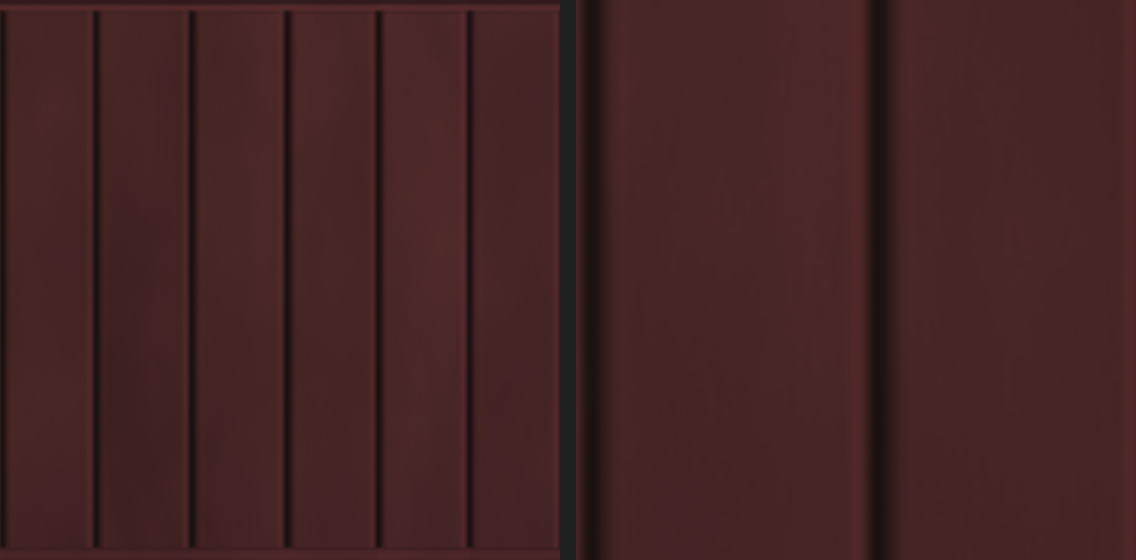
Left, the full canvas; right, a detail of the centre.
Reproduce this texture procedurally as a Shadertoy shader.

```glsl
// Dark red painted boarding: a row of upright planks split by soft dark grooves,
// with a lit lip beside each groove and a thin rail along the top and bottom.
// Profiles are smooth functions of distance; wear is tiling gradient noise.

#define PLANKS 6.0          // planks across the canvas
#define GROOVE_SHIFT 0.0045 // offset of the first groove
#define GROOVE_DRIFT 0.0085 // extra offset of the middle grooves
#define GROOVE_LEFT 0.0062  // softness of the groove on its steep side
#define GROOVE_RIGHT 0.0090 // softness of the groove on its shaded side
#define LIP_WIDTH 0.0052    // softness of the lit lips
#define RAIL_BOTTOM 0.022   // height where the grooves begin
#define RAIL_TOP 0.982      // height where the grooves end
#define PLANK_CONTRAST 0.042
#define WEAR 0.12
#define GRAIN 0.026

const float TAU = 6.2831853;
const vec3 PAINT = vec3(0.276, 0.144, 0.143);
const vec3 LIP = vec3(0.365, 0.172, 0.175);
const vec3 GROOVE = vec3(0.108, 0.066, 0.066);
const vec3 SHADE = vec3(0.175, 0.095, 0.098);

float hash(vec2 p) {
    vec3 q = fract(vec3(p.xyx) * 0.1031);
    q += dot(q, q.yzx + 33.33);
    return fract((q.x + q.y) * q.z);
}

// Slope contribution of one lattice corner, wrapped to the period
float corner(vec2 cell, vec2 offset, vec2 period) {
    float angle = TAU * hash(mod(cell, period) + period * 0.37);
    return dot(vec2(cos(angle), sin(angle)), offset);
}

// Gradient noise that tiles over the unit square
float gradientNoise(vec2 uv, vec2 period) {
    vec2 p = uv * period, cell = floor(p), f = fract(p);
    vec2 u = f * f * f * (f * (f * 6.0 - 15.0) + 10.0);
    vec2 e = vec2(1.0, 0.0);
    float low = mix(corner(cell, f, period), corner(cell + e, f - e, period), u.x);
    float high = mix(corner(cell + e.yx, f - e.yx, period),
                     corner(cell + 1.0, f - 1.0, period), u.x);
    return mix(low, high, u.y);
}

// Soft ridge centred on zero
float ridge(float d, float width) {
    return exp(-d * d / (width * width));
}

// Bulge towards the middle of the row
float middleBulge(float index) {
    return pow(abs(sin(0.5 * TAU * index / PLANKS)), 4.0);
}

// Painted surface: plank tone, slow wear and fine upright grain
vec3 paintedWood(vec2 uv, float plank) {
    float tone = cos(TAU * (plank - 3.7) / PLANKS) + 0.35 * cos(0.5 * TAU * plank);
    vec2 shifted = uv + vec2(0.0, hash(vec2(plank, 7.0)));
    float wear = gradientNoise(shifted, vec2(7.0, 3.0))
               + 0.3 * gradientNoise(shifted, vec2(24.0, 12.0));
    float grain = 0.6 * gradientNoise(uv, vec2(190.0, 24.0))
                + 0.6 * gradientNoise(uv, vec2(150.0, 150.0));
    float light = 1.0 + PLANK_CONTRAST * tone + WEAR * wear + GRAIN * grain
                + 0.10 * (uv.y - 0.5);
    return PAINT * light + vec3(0.0, -0.002, 0.003) * (1.0 - smoothstep(0.0, 0.3, uv.y));
}

void mainImage(out vec4 fragColor, in vec2 fragCoord) {
    vec2 uv = fragCoord / iResolution.xy;

    // Nearest groove and the plank on this side of it
    float index = floor((uv.x - GROOVE_SHIFT) * PLANKS + 0.47);
    float bulge = middleBulge(index);
    float d = uv.x - index / PLANKS - GROOVE_SHIFT - GROOVE_DRIFT * bulge;
    float plank = mod(index - step(d, 0.0), PLANKS);
    vec3 color = paintedWood(uv, plank);

    // Lit lip on the left of the groove, fainter one on the right
    float inside = smoothstep(RAIL_BOTTOM - 0.004, RAIL_BOTTOM + 0.004, uv.y)
                 * (1.0 - smoothstep(RAIL_TOP - 0.004, RAIL_TOP + 0.004, uv.y));
    float lips = 0.55 * ridge(d + 0.0115, LIP_WIDTH) + 0.10 * ridge(d - 0.017, LIP_WIDTH);
    color = mix(color, LIP, lips * inside);

    // Groove: steep on the left, fading on the right, wider in mid row
    float width = (d < 0.0 ? GROOVE_LEFT : GROOVE_RIGHT) * mix(0.88, 1.12, bulge);
    color = mix(color, GROOVE, ridge(d, width) * inside);

    // Top rail: faint seam, lit lip, dark outer edge
    color = mix(color, SHADE, 0.18 * ridge(uv.y - 0.977, 0.003));
    color = mix(color, LIP, 0.6 * ridge(uv.y - 0.9857, 0.0052));
    color = mix(color, SHADE, 0.85 * smoothstep(0.988, 0.997, uv.y));

    // Bottom rail: faint seam above a dimly lit edge
    color = mix(color, SHADE, 0.25 * ridge(uv.y - 0.0205, 0.003));
    color = mix(color, LIP, 0.35 * ridge(uv.y - 0.008, 0.0075));

    fragColor = vec4(color, 1.0);
}
```
